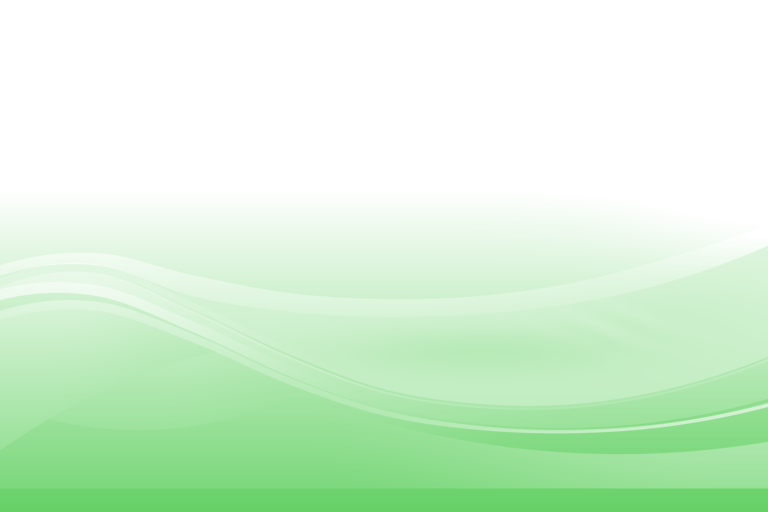
This background is drawn by a WebGL 2 fragment shader. Its source:

```glsl
#version 300 es
precision highp float;
// Soft green waves with pale ribbons below a white sky, over a solid green bar.
uniform vec2 u_resolution;
out vec4 fragColor;

// Smooth curve through nine evenly spaced heights
float wave(float x, float h[9]) {
    float s = clamp(x, 0.0, 0.9999) * 8.0;
    int i = int(s);
    float u = fract(s), b = h[i], c = h[i + 1];
    float a = i > 0 ? h[i - 1] : 3.0 * (b - c) + h[2];
    float d = i < 7 ? h[i + 2] : 3.0 * (c - b) + h[6];
    return b + 0.5 * u * (c - a + u * (2.0 * a - 5.0 * b + 4.0 * c - d + u * (3.0 * (b - c) + d - a)));
}

// Antialiased coverage of the area above an edge
float above(float y, float edge) {
    float aa = 0.8 / u_resolution.y;
    return smoothstep(-aa, aa, y - edge);
}

float between(float y, float low, float high) {
    return above(y, low) * (1.0 - above(y, high));
}

float glow(vec2 p, vec2 center, vec2 size) {
    vec2 q = (p - center) / size;
    return exp(-dot(q, q));
}

void main() {
    vec2 p = gl_FragCoord.xy / u_resolution;
    float x = p.x, y = p.y;

    // Wave edges, from the highest to the lowest
    float veilTop = wave(x, float[9](0.482, 0.506, 0.463, 0.428, 0.416, 0.422, 0.449, 0.498, 0.561));
    float veilLow = wave(x, float[9](0.461, 0.482, 0.422, 0.391, 0.381, 0.387, 0.408, 0.451, 0.520));
    float crease = wave(x, float[9](0.439, 0.467, 0.393, 0.305, 0.236, 0.207, 0.207, 0.238, 0.299));
    float ribbon = wave(x, float[9](0.414, 0.422, 0.352, 0.266, 0.199, 0.166, 0.158, 0.174, 0.215));
    float hem = wave(x, float[9](0.375, 0.393, 0.332, 0.250, 0.188, 0.160, 0.154, 0.168, 0.205));
    float trough = 0.113 + 0.65 * (x - 0.807) * (x - 0.807);

    // Vertical fade: tint is the strength of the green
    float tint = 0.87 * max(0.637 - y, 0.0) * mix(0.7, 1.0, smoothstep(0.64, 0.57, y));
    tint -= 0.06 * glow(p, vec2(1.0, 0.56), vec2(0.18, 0.09));

    // Valley between the veil and the crease, with a shaded pool
    float valley = 0.175 + 0.35 * (0.4 - y);
    valley += 0.075 * glow(p, vec2(0.63, 0.315), vec2(0.19, 0.045));
    valley += 0.025 * glow(p, vec2(0.88, 0.40), vec2(0.12, 0.06));
    // Faint slanted streaks
    float streak = sin(115.0 * (y + 0.55 * x) + 2.0 * sin(9.0 * x));
    valley += 0.014 * streak * glow(p, vec2(0.80, 0.36), vec2(0.08, 0.045));
    tint = mix(tint, valley, between(y, crease, veilLow));

    // Upper veil and the pale ribbons on the left
    tint -= mix(0.065, 0.025, smoothstep(0.5, 1.0, x)) * between(y, veilLow, veilTop);
    float leftFade = 1.0 - smoothstep(0.15, 0.5, x);
    tint -= 0.05 * leftFade * between(y, ribbon, ribbon + 0.021);
    tint -= 0.03 * leftFade * between(y, crease, crease + 0.017);

    // Body between the crease and the ribbon
    tint -= mix(0.065, 0.015, smoothstep(0.3, 0.8, x)) * between(y, ribbon, crease);
    tint += 0.09 * smoothstep(0.1, 0.5, x) * between(y, crease, crease + 0.004);
    tint -= 0.05 * smoothstep(0.1, 0.5, x) * between(y, crease - 0.004, crease);
    tint += 0.09 * smoothstep(0.4, 0.9, x) * between(y, ribbon, ribbon + 0.006);

    // Bright hem that thins toward the right
    float width = mix(0.018, 0.007, smoothstep(0.1, 0.75, x));
    tint -= mix(0.075, 0.21, smoothstep(0.4, 0.85, x)) * between(y, hem, hem + width);

    // Dark trough and the pale slope below it
    float under = 1.0 - above(y, hem);
    float inTrough = above(y, trough);
    tint += 0.05 * under * inTrough * smoothstep(0.48, 0.72, x);
    tint -= 0.11 * (1.0 - inTrough) * smoothstep(0.4, 0.95, x);

    // Translucent hill and bowl at the lower left
    float hill = above(y, 0.12 + 1.05 * x - 1.3 * x * x);
    float bowl = above(y, 0.16 + 1.6 * (x - 0.18) * (x - 0.18));
    tint -= 0.05 * under * hill * (1.0 - smoothstep(0.06, 0.3, x));
    tint -= 0.03 * under * bowl * (1.0 - hill) * (1.0 - smoothstep(0.2, 0.4, x));

    // Solid bar along the bottom
    tint = mix(0.60 - 0.7 * y, tint, above(y, 0.046));

    tint = clamp(tint, 0.0, 1.0);
    fragColor = vec4(1.0 - tint * vec3(1.0, 0.3, 1.0), 1.0);
}
```
